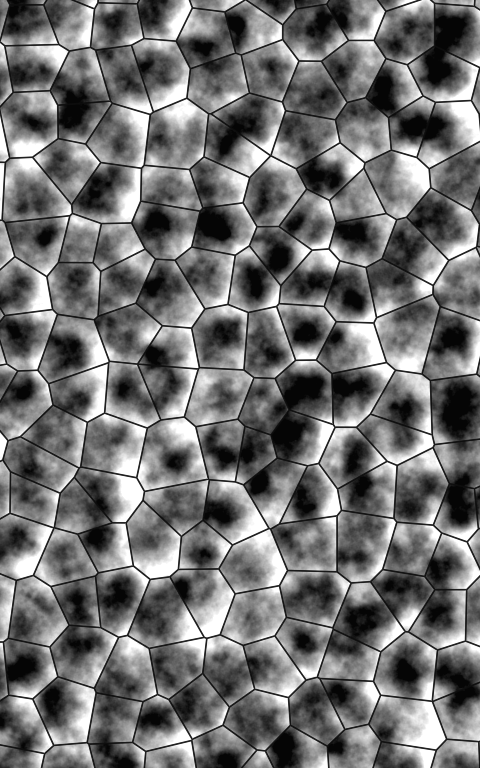
Reproduce this texture procedurally as a WebGL 2 fragment shader.

```glsl
#version 300 es
precision highp float;
// Grey cobbled cells with cloudy, side-lit shading and thin dark seams.

uniform vec2 u_resolution;
out vec4 fragColor;

// Lengths are fractions of the canvas height.
const vec2  CELL_SIZE      = vec2(0.0625, 0.0690);
const float JITTER         = 0.74;
const float CELL_RADIUS    = 0.033;
const float SEAM_HALF      = 0.0011;
const float SEAM_TONE      = 0.05;
const float SEAM_OPACITY   = 0.92;
const float BASE_TONE      = 0.225;
const float RIM_LIGHT      = 0.34;   // brightening away from the cell centre
const vec2  SIDE_LIGHT     = vec2(0.21, -0.03);
const float CLOUD_FREQ     = 30.0;
const float CLOUD_CONTRAST = 1.45;
const int   CLOUD_OCTAVES  = 5;

float hash(vec2 p) {
    vec3 q = fract(p.xyx * 0.1031);
    q += dot(q, q.yzx + 33.33);
    return fract((q.x + q.y) * q.z);
}

vec2 hash2(vec2 p) {
    return vec2(hash(p + 17.0), hash(p + 91.0));
}

float valueNoise(vec2 p) {
    vec2 i = floor(p);
    vec2 f = fract(p);
    vec2 u = f * f * f * (f * (f * 6.0 - 15.0) + 10.0);
    float low  = mix(hash(i), hash(i + vec2(1.0, 0.0)), u.x);
    float high = mix(hash(i + vec2(0.0, 1.0)), hash(i + 1.0), u.x);
    return mix(low, high, u.y);
}

// Fractal noise, normalised to 0..1; each octave is turned to hide the lattice.
float clouds(vec2 p) {
    const mat2 TURN = mat2(0.8, 0.6, -0.6, 0.8);
    float sum = 0.0, total = 0.0, amplitude = 0.5;
    for (int i = 0; i < CLOUD_OCTAVES; i++) {
        sum += amplitude * valueNoise(p);
        total += amplitude;
        amplitude *= 0.5;
        p = TURN * p * 2.03 + 11.7;
    }
    return sum / total;
}

// Vector from p to the seed of a lattice cell.
vec2 toSeed(vec2 cell, vec2 p) {
    return (cell + 0.5 + JITTER * (hash2(cell) - 0.5)) * CELL_SIZE - p;
}

// Finds the nearest seed; returns the distance to the closest cell border.
float voronoi(vec2 p, out vec2 nearest, out vec2 id) {
    vec2 home = floor(p / CELL_SIZE);
    float best = 1e5;
    for (int y = -2; y <= 2; y++)
    for (int x = -2; x <= 2; x++) {
        vec2 cell = home + vec2(x, y);
        vec2 d = toSeed(cell, p);
        if (dot(d, d) < best) {
            best = dot(d, d);
            nearest = d;
            id = cell;
        }
    }
    float border = 1e5;
    for (int y = -2; y <= 2; y++)
    for (int x = -2; x <= 2; x++) {
        if (x == 0 && y == 0) continue;
        vec2 d = toSeed(id + vec2(x, y), p);
        border = min(border, dot(0.5 * (nearest + d), normalize(d - nearest)));
    }
    return border;
}

void main() {
    vec2 p = gl_FragCoord.xy / u_resolution.y + 3.0;
    float pixel = 1.0 / u_resolution.y;

    vec2 nearest, id;
    float border = voronoi(p, nearest, id);

    // Cell shading: dark core, bright rim, light from the right
    vec2 offset = -nearest / CELL_RADIUS;
    float tone = BASE_TONE + RIM_LIGHT * min(dot(offset, offset), 1.8);
    tone += dot(offset, SIDE_LIGHT);

    // Cloudy mottling
    tone += CLOUD_CONTRAST * (clouds(p * CLOUD_FREQ) - 0.5);
    tone = clamp(tone, 0.02, 1.0);

    // Seams
    float seam = 1.0 - smoothstep(SEAM_HALF - 0.6 * pixel, SEAM_HALF + 0.6 * pixel, border);
    tone = mix(tone, SEAM_TONE, seam * SEAM_OPACITY);

    fragColor = vec4(vec3(tone), 1.0);
}
```
